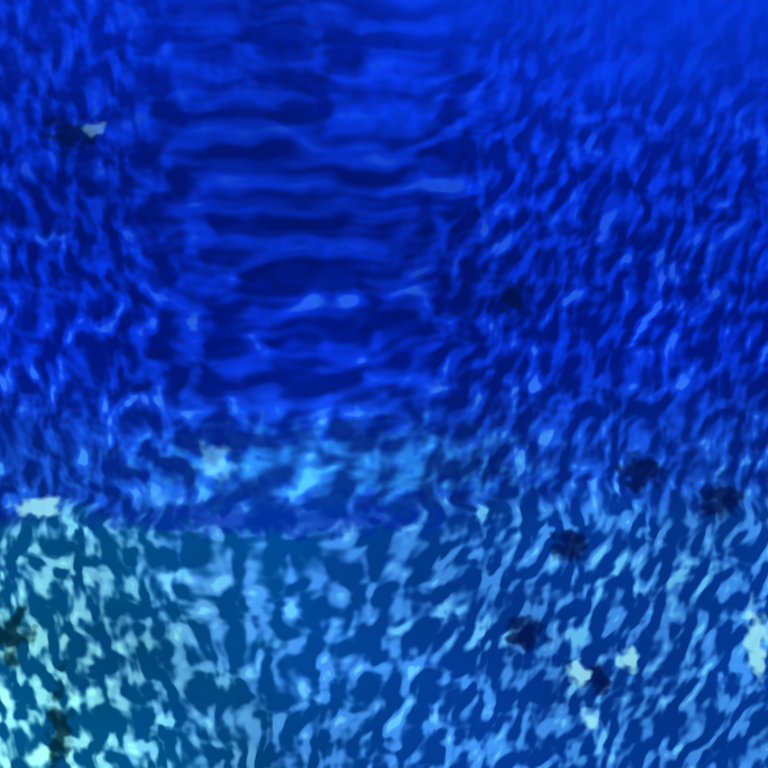
Reproduce this texture procedurally as a WebGL 2 fragment shader.

```glsl
#version 300 es
precision highp float;

uniform vec2 u_resolution;
out vec4 fragColor;

const vec3 GLINT = vec3(0.60, 0.90, 0.97);
const vec3 PIT = vec3(0.00, 0.07, 0.28);
const vec3 SMOOTH_BLUE = vec3(0.02, 0.21, 0.84);

vec2 gradientAt(vec2 cell) {
    vec3 p = fract(cell.xyx * vec3(0.1031, 0.1030, 0.0973));
    p += dot(p, p.yzx + 33.33);
    float angle = 6.2832 * fract((p.x + p.y) * p.z);
    return vec2(cos(angle), sin(angle));
}

// Gradient noise, roughly -0.7 to 0.7
float noise(vec2 p) {
    vec2 i = floor(p), f = p - i;
    vec2 w = f * f * f * (f * (f * 6.0 - 15.0) + 10.0);
    float a = dot(gradientAt(i), f);
    float b = dot(gradientAt(i + vec2(1, 0)), f - vec2(1, 0));
    float c = dot(gradientAt(i + vec2(0, 1)), f - vec2(0, 1));
    float d = dot(gradientAt(i + vec2(1, 1)), f - vec2(1, 1));
    return mix(mix(a, b, w.x), mix(c, d, w.x), w.y);
}

float fbm(vec2 p) {
    float sum = 0.0, gain = 1.0;
    for (int k = 0; k < 3; k++) {
        sum += gain * noise(p);
        p = p * 2.03 + 17.3;
        gain *= 0.5;
    }
    return sum;
}

// Pebbled surface: upright, leaning cells with small wrinkles
float relief(vec2 uv, float lean) {
    vec2 p = vec2(uv.x + lean * uv.y, uv.y);
    p += 0.011 * vec2(noise(uv * 19.0), noise(uv * 19.0 + 41.0));
    float cells = noise(p * vec2(46.0, 27.0)) + 0.55 * noise(p * vec2(68.0, 43.0) + 9.0);
    return cells + 0.22 * noise(p * vec2(125.0, 88.0) + 23.0);
}

// Soft ragged blob, 1 at its centre
float blob(vec2 uv, vec2 centre, vec2 radius) {
    vec2 d = (uv - centre) / radius;
    float ragged = 0.9 * noise(uv * 55.0) + 0.4 * noise(uv * 110.0);
    return 1.0 - smoothstep(0.45, 1.25, length(d) + ragged);
}

// Blends four stops from the top edge down to the lower field
vec3 ramp(float y, float lower, vec3 top, vec3 middle, vec3 rim, vec3 base) {
    vec3 c = mix(middle, top, smoothstep(0.70, 1.0, y));
    c = mix(rim, c, smoothstep(0.36, 0.56, y));
    return mix(c, base, lower);
}

void main() {
    vec2 uv = gl_FragCoord.xy / u_resolution;
    float broad = fbm(uv * 4.0 + 3.0);
    float drift = fbm(uv * vec2(11.0, 14.0) + 7.0);

    // Regions
    float horizon = 0.325 + 0.03 * uv.x + 0.03 * drift;
    float lower = 1.0 - smoothstep(-0.022, 0.022, uv.y - horizon);
    float corner = 1.0 - smoothstep(0.05, 0.42, length(uv * vec2(1.0, 0.65)) + 0.1 * drift);
    corner *= lower;
    float sheen = smoothstep(0.50, 0.95, uv.x + 0.15 * broad) * smoothstep(0.76, 1.0, uv.y);
    sheen = max(sheen, 0.8 * smoothstep(0.88, 1.0, uv.y) * smoothstep(0.42, 0.62, uv.x));

    // Relief with light from the upper left
    float lean = mix(0.30, -0.30, smoothstep(0.15, 0.65, uv.x)) * mix(0.8, 1.0, lower);
    float h = relief(uv, lean);
    float slope = h - relief(uv + vec2(-0.004, 0.005), lean);
    float light = h * 0.9 + slope * 0.5;
    float crest = smoothstep(-0.42, 0.50, light + 0.12 * drift);
    crest = mix(crest, smoothstep(-0.22, 0.34, light - 0.04), lower);

    // Palette of hollows and crests
    vec3 hollow = ramp(uv.y, lower, vec3(0.01, 0.12, 0.60), vec3(0.00, 0.09, 0.51),
                       vec3(0.01, 0.15, 0.52), vec3(0.01, 0.22, 0.57));
    vec3 ridge = ramp(uv.y, lower, vec3(0.03, 0.22, 0.87), vec3(0.03, 0.22, 0.90),
                      vec3(0.11, 0.38, 0.90), vec3(0.24, 0.56, 0.92));
    hollow = mix(hollow, vec3(0.00, 0.30, 0.42), corner);
    hollow = mix(hollow, vec3(0.00, 0.32, 0.55), 0.7 * lower * (1.0 - smoothstep(0.2, 0.7, uv.x)));
    ridge = mix(ridge, vec3(0.54, 0.90, 0.95), corner);
    vec3 color = mix(hollow, ridge, crest);

    // Broad shading, smooth upper right, and pale flecks
    color = mix(color, SMOOTH_BLUE, 0.75 * sheen);
    float dusk = blob(uv, vec2(0.34, 0.76), vec2(0.34, 0.17));
    color *= 1.0 + 0.16 * broad - 0.12 * dusk;
    float fleck = smoothstep(0.38, 0.72, light + 0.5 * drift) * (1.0 - sheen);
    float fleckRange = 1.0 - smoothstep(0.40, 0.95, uv.y);
    color += vec3(0.14, 0.20, 0.06) * fleck * (0.25 + 0.75 * fleckRange);

    // Pale shelf above the horizon and deep blue seam along it
    float shelf = blob(uv, vec2(0.43, 0.395), vec2(0.24, 0.055));
    color += vec3(0.05, 0.13, 0.04) * shelf * (0.4 + crest);
    float seam = blob(uv, vec2(0.36, 0.325), vec2(0.23, 0.022));
    color = mix(color, vec3(0.01, 0.15, 0.64), 0.65 * seam);

    // Dark pits
    float pit = blob(uv, vec2(0.835, 0.383), vec2(0.028, 0.024));
    pit = max(pit, blob(uv, vec2(0.670, 0.610), vec2(0.022)));
    pit = max(pit, blob(uv, vec2(0.092, 0.825), vec2(0.030, 0.020)));
    pit = max(pit, blob(uv, vec2(0.775, 0.118), vec2(0.020)));
    pit = max(pit, blob(uv, vec2(0.685, 0.175), vec2(0.025)));
    pit = max(pit, blob(uv, vec2(0.745, 0.290), vec2(0.024)));
    pit = max(pit, blob(uv, vec2(0.940, 0.350), vec2(0.025)));
    color = mix(color, PIT, 0.8 * pit);
    float gap = max(blob(uv, vec2(0.015, 0.17), vec2(0.024, 0.035)),
                    blob(uv, vec2(0.078, 0.05), vec2(0.014, 0.060)));
    color = mix(color, vec3(0.00, 0.16, 0.22), 0.85 * gap);

    // Bright chips
    float chip = blob(uv, vec2(0.752, 0.122), vec2(0.017, 0.015));
    chip = max(chip, blob(uv, vec2(0.818, 0.141), vec2(0.014)));
    chip = max(chip, blob(uv, vec2(0.770, 0.064), vec2(0.012)));
    chip = max(chip, blob(uv, vec2(0.985, 0.165), vec2(0.014, 0.050)));
    chip = max(chip, blob(uv, vec2(0.055, 0.342), vec2(0.032, 0.016)));
    chip = max(chip, 0.45 * blob(uv, vec2(0.282, 0.400), vec2(0.020, 0.026)));
    chip = max(chip, 0.50 * blob(uv, vec2(0.122, 0.832), vec2(0.017, 0.009)));
    color = mix(color, GLINT, 0.9 * chip);

    fragColor = vec4(clamp(color, 0.0, 1.0), 1.0);
}
```
